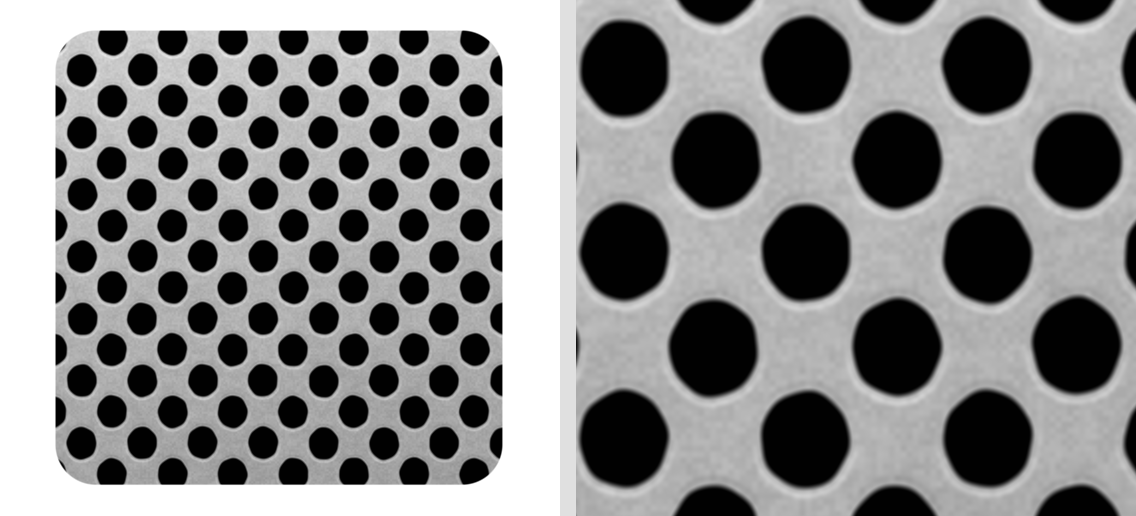
Left, the full canvas; right, a detail of the centre.
Reproduce this pattern procedurally as a Shadertoy shader.

```glsl
// Perforated grey metal plate with rounded corners and staggered oval holes on white.

const vec2 PITCH = vec2(0.117, 0.1205);        // spacing within one hole lattice
const vec2 HOLE_RADIUS = vec2(0.0286, 0.0314);
const vec2 LATTICE_ORIGIN = vec2(-0.0325, 0.003);
const vec2 PLATE_CENTER = vec2(-0.002, 0.0007);
const vec2 PLATE_HALF = vec2(0.433, 0.44);
const float CORNER_RADIUS = 0.078;

float hash(vec2 p) {
    return fract(sin(dot(p, vec2(12.9898, 78.233))) * 43758.5453);
}

float valueNoise(vec2 p) {
    vec2 cell = floor(p);
    vec2 f = fract(p);
    f = f * f * (3.0 - 2.0 * f);
    float low = mix(hash(cell), hash(cell + vec2(1, 0)), f.x);
    float high = mix(hash(cell + vec2(0, 1)), hash(cell + vec2(1, 1)), f.x);
    return mix(low, high, f.y);
}

float roundedBox(vec2 p, vec2 halfSize, float radius) {
    vec2 q = abs(p) - halfSize + radius;
    return length(max(q, 0.0)) + min(max(q.x, q.y), 0.0) - radius;
}

// Returns distance to the hole edge and the upward part of its outward direction.
vec2 holeLattice(vec2 p, vec2 origin, vec2 pitch, vec2 radius, float seed) {
    vec2 grid = (p - origin) / pitch;
    vec2 id = floor(grid + 0.5);
    vec2 q = (grid - id) * pitch;

    // Small shifts and uneven edges make each punched hole differ.
    float shiftX = hash(id + seed) - 0.5;
    float shiftY = hash(id + seed + 17.0) - 0.5;
    q -= 0.0022 * vec2(shiftX, shiftY);
    float angle = atan(q.y, q.x);
    float wobble = 0.012 * sin(5.0 * angle + 6.283 * hash(id + seed + 31.0))
                 + 0.008 * sin(8.0 * angle + 6.283 * hash(id + seed + 47.0));
    float d = (length(q / radius) - 1.0 - wobble) * min(radius.x, radius.y);
    return vec2(d, q.y / max(length(q), 0.0001));
}

vec2 nearestHole(vec2 p) {
    vec2 a = holeLattice(p, LATTICE_ORIGIN, PITCH, HOLE_RADIUS, 3.0);
    vec2 b = holeLattice(p, LATTICE_ORIGIN + 0.5 * PITCH, PITCH, HOLE_RADIUS, 71.0);
    return a.x < b.x ? a : b;
}

// Brushed metal tone: darker toward the lower right, with grain and mottling.
float metalTone(vec2 p) {
    float light = clamp(0.5 + 1.05 * p.y - 0.15 * p.x, 0.0, 1.0);
    float tone = mix(0.62, 0.795, light);
    tone += 0.055 * (valueNoise(p * 260.0 + 40.0) - 0.5);
    tone += 0.035 * (valueNoise(p * vec2(60.0, 110.0) + 90.0) - 0.5);
    return tone + 0.025 * (valueNoise(p * 14.0 + 20.0) - 0.5);
}

float rimBand(float d, float offset, float width) {
    float x = (d - offset) / width;
    return exp(-x * x);
}

void mainImage(out vec4 fragColor, in vec2 fragCoord) {
    vec2 p = (fragCoord - 0.5 * iResolution.xy) / iResolution.y;
    float pixel = 1.0 / iResolution.y;
    float softness = max(0.0024, pixel);

    // Metal with a lit lower rim and a faintly shaded upper rim.
    vec2 hole = nearestHole(p);
    float tone = metalTone(p);
    float rim = rimBand(hole.x, 0.0045, 0.0022);
    tone += rim * (0.025 - 0.075 * hole.y);

    // Punch the holes, then cut the plate outline.
    tone = mix(0.005, tone, smoothstep(-softness, softness, hole.x));
    float plate = roundedBox(p - PLATE_CENTER, PLATE_HALF, CORNER_RADIUS);
    float outside = smoothstep(-pixel, pixel, plate);
    fragColor = vec4(vec3(mix(tone, 1.0, outside)), 1.0);
}
```
